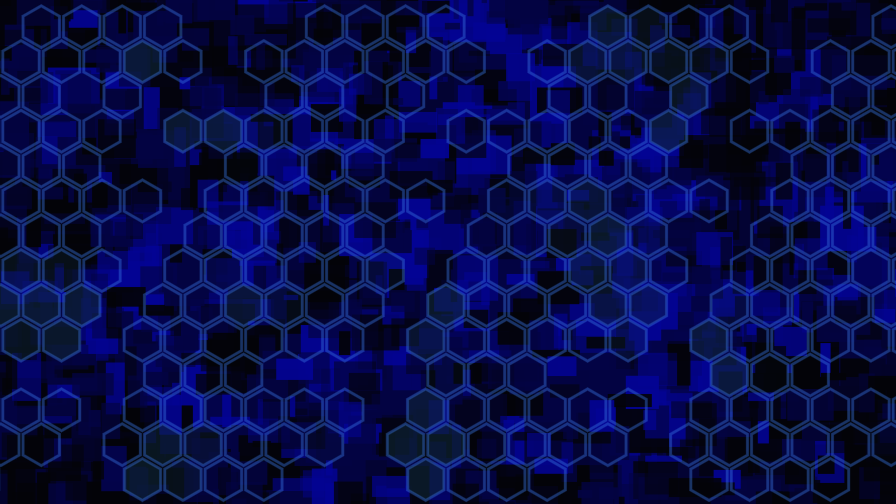
Write a WebGL 2 fragment shader that draws this background.

```glsl
#version 300 es
precision highp float;
// Broken honeycomb of thin blue outlines over stacked navy and black rectangles.
uniform vec2 u_resolution;
out vec4 fragColor;

float hash(vec2 p) {
    return fract(sin(dot(p, vec2(127.1, 311.7))) * 43758.5453);
}

float noise(vec2 p) {
    vec2 i = floor(p), f = fract(p);
    f = f * f * (3.0 - 2.0 * f);
    return mix(mix(hash(i), hash(i + vec2(1, 0)), f.x),
               mix(hash(i + vec2(0, 1)), hash(i + vec2(1, 1)), f.x), f.y);
}

// Blue level of overlapping rectangles, layered from coarse to fine.
float rectangles(vec2 p, float aspect, float pixel) {
    float level = 0.2;
    float size = 0.27;
    for (int layer = 0; layer < 10; layer++) {
        vec2 g = p / size + 0.37 * float(layer);
        float soft = pixel / size;
        for (int k = 0; k < 9; k++) {
            vec2 cell = floor(g) + vec2(k % 3 - 1, k / 3 - 1);
            vec2 id = cell + 41.0 * float(layer);
            vec2 center = cell + vec2(hash(id + 0.13), hash(id + 0.29));
            vec2 extent = mix(vec2(0.06), vec2(0.5), vec2(hash(id + 0.41), hash(id + 0.57)));
            vec2 inside = smoothstep(-soft, soft, extent - abs(g - center));

            // Rectangles near the border lean towards black.
            vec2 q = (center - 0.37 * float(layer)) * size / vec2(aspect, 1.0) - 0.5;
            float border = smoothstep(0.35, 0.7, length(q));
            float pick = hash(id + 0.71) - 0.4 * border;
            float shade = pick < 0.29 ? 0.03 : pick < 0.63 ? 0.26 : 0.58;
            level = mix(level, shade, inside.x * inside.y * mix(0.4, 0.97, hash(id + 0.83)));
        }
        size *= 0.88;
    }
    return level;
}

// Nearest hexagon: xy = column and row, z = distance from its center (0.5 at the cell edge).
vec3 nearestHexagon(vec2 q) {
    vec3 best = vec3(0, 0, 9);
    for (int k = 0; k < 2; k++) {
        float row = floor(q.y / 0.866) + float(k);
        float shift = 0.5 * mod(row, 2.0);
        float column = floor(q.x - shift + 0.5);
        vec2 a = abs(q - vec2(column + shift, row * 0.866));
        float d = max(a.x, dot(a, vec2(0.5, 0.866)));
        if (d < best.z) best = vec3(column, row, d);
    }
    return best;
}

// Cells repeat every seven columns, with a slanted gap and a few random holes.
float isPresent(vec2 id) {
    float x = id.x + 0.5 * mod(id.y, 2.0);
    float fromGap = abs(mod(x - 1.0 - 0.35 * id.y + 3.5, 7.0) - 3.5);
    float wide = id.y < 0.5 || id.y > 12.5 ? 1.15 : 0.4 + 0.4 * hash(vec2(id.y, 5.3));
    float hole = hash(vec2(mod(id.x, 7.0), id.y) + 3.7);
    return step(wide, fromGap) * step(0.09, hole) * step(0.0, id.y) * step(id.y, 13.0);
}

void main() {
    vec2 p = gl_FragCoord.xy / u_resolution.y;
    float pixel = 1.0 / u_resolution.y;
    float aspect = u_resolution.x / u_resolution.y;

    vec3 color = vec3(0.01, 0.012, rectangles(p, aspect, 0.6 * pixel));

    vec3 hexagon = nearestHexagon((p - vec2(0.0417, 0.0486)) / vec2(0.0803, 0.0798));
    float present = isPresent(hexagon.xy);
    float soft = 0.008 + 0.5 * pixel / 0.08;

    // Faint teal fill in clusters of cells.
    float fill = 1.0 - smoothstep(0.45 - soft, 0.45 + soft, hexagon.z);
    float tint = smoothstep(0.62, 0.88, noise(hexagon.xy * 0.45 + 8.6));
    color = mix(color, vec3(0.06, 0.15, 0.21), 0.6 * tint * fill * present);

    // Translucent outline.
    float outline = 1.0 - smoothstep(0.035 - soft, 0.035 + soft, abs(hexagon.z - 0.45));
    color = mix(color, vec3(0.22, 0.46, 0.89), 0.42 * outline * present);

    fragColor = vec4(color, 1.0);
}
```
